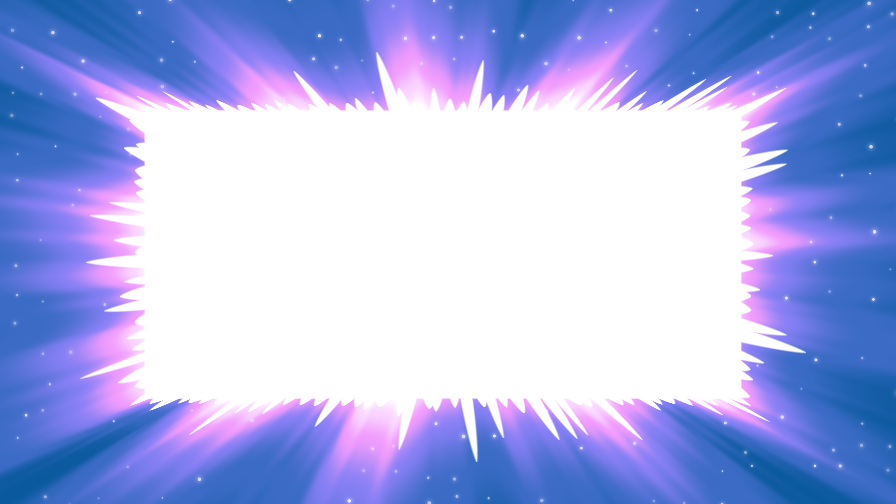
This background is drawn by a WebGL 1 fragment shader. Its source:

```glsl
precision highp float;

uniform vec2 u_resolution;

// Layout, in units of the canvas height
const vec2 CENTER = vec2(-0.010, -0.005);
const vec2 HALF_SIZE = vec2(0.592, 0.286);
const float PERIMETER = 4.0 * (0.592 + 0.286);
const float TAU = 6.28318;

// Rays, spikes and sparkles
const float LOBES = 12.0;
const float LOBE_SHIFT = 0.03;
const float LOBE_WARP = 0.07;
const float SPIKES = 132.0;
const float SPIKE_MIN = 0.018;
const float SPIKE_EXTRA = 0.125;
const float SPARKLE_CELL = 0.058;
const float SPARKLE_CHANCE = 0.45;

const vec3 DEEP_BLUE = vec3(0.04, 0.35, 0.62);
const vec3 BLUE = vec3(0.23, 0.42, 0.77);
const vec3 VIOLET = vec3(0.53, 0.50, 0.96);
const vec3 PINK = vec3(0.94, 0.61, 0.99);
const vec3 PALE_PINK = vec3(0.98, 0.83, 1.0);

float hash(float n) {
  return fract(sin(n * 12.9898 + 4.1) * 43758.5);
}

float hash2(vec2 p) {
  return fract(sin(dot(p, vec2(127.1, 311.7))) * 43758.5);
}

// Smooth noise that closes on itself after one lap of the frame
float ringNoise(float lap, float count) {
  float x = lap * count;
  float cell = floor(x);
  float f = x - cell;
  float a = hash(mod(cell, count) + count);
  float b = hash(mod(cell + 1.0, count) + count);
  return mix(a, b, f * f * (3.0 - 2.0 * f));
}

// Clockwise position on the frame, from the top left corner
float frameCoord(vec2 q) {
  vec2 b = HALF_SIZE;
  vec2 n = abs(q) / b;
  if (n.y >= n.x) {
    return q.y > 0.0 ? q.x + b.x : 3.0 * b.x + 2.0 * b.y - q.x;
  }
  return q.x > 0.0 ? 2.0 * b.x + b.y - q.y : 4.0 * b.x + 3.0 * b.y + q.y;
}

// White blades with random lengths around the frame
float spikeMask(float lap, float height, float pixel) {
  float x = lap * SPIKES;
  float mask = smoothstep(pixel, -pixel, height);
  for (int i = -1; i <= 1; i++) {
    float cell = floor(x) + float(i);
    float id = mod(cell, SPIKES);
    float middle = cell + 0.5 + 0.6 * (hash(id + 7.0) - 0.5);
    float size = SPIKE_MIN + SPIKE_EXTRA * pow(hash(id + 51.0), 3.0);
    float taper = pow(max(1.0 - max(height, 0.0) / size, 0.0), 0.7);
    float halfWidth = mix(0.32, 0.55, hash(id + 93.0)) * taper;
    float gap = (halfWidth - abs(x - middle)) * PERIMETER / SPIKES;
    mask = max(mask, smoothstep(-pixel, pixel, gap) * step(0.001, taper));
  }
  return mask;
}

// Small bright dots with a faint halo
float sparkles(vec2 p) {
  vec2 cell = floor(p / SPARKLE_CELL);
  vec2 jitter = vec2(hash2(cell + 3.0), hash2(cell + 19.0));
  float d = length(p - (cell + 0.2 + 0.6 * jitter) * SPARKLE_CELL);
  float radius = mix(0.0012, 0.0034, hash2(cell + 37.0));
  float dotLight = smoothstep(radius + 0.0012, radius - 0.0012, d);
  float halo = 0.35 * exp(-d * d / (radius * radius * 5.0));
  float shown = step(hash2(cell + 71.0), SPARKLE_CHANCE);
  return shown * mix(0.4, 1.0, jitter.x) * min(dotLight + halo, 1.0);
}

void main() {
  vec2 p = (gl_FragCoord.xy - 0.5 * u_resolution) / u_resolution.y - CENTER;
  float pixel = 1.0 / u_resolution.y;

  // Radial projection onto the frame
  vec2 ratio = abs(p) / HALF_SIZE;
  float scale = max(max(ratio.x, ratio.y), 0.001);
  float s = frameCoord(p / scale);
  float lap = s / PERIMETER;
  float height = length(p) * (1.0 - 1.0 / scale);
  float outside = max(height, 0.0);

  // Broad lobes broken up by fine streaks
  float warped = lap + (LOBE_WARP * sin(TAU * lap) - LOBE_SHIFT) / PERIMETER;
  float lobe = 0.5 + 0.5 * cos(TAU * LOBES * warped);
  float streak = 0.5 * ringNoise(lap, 44.0) + 0.3 * ringNoise(lap, 97.0)
               + 0.2 * ringNoise(lap, 230.0);
  float ray = clamp(0.55 * lobe + 0.9 * streak - 0.22, 0.0, 1.0);

  // Glow fading from the frame into blue
  float glow = exp(-outside / mix(0.09, 0.30, ray)) * mix(0.5, 1.08, ray);
  vec3 color = mix(DEEP_BLUE, BLUE, smoothstep(0.02, 0.24, glow + 0.12 * streak));
  color = mix(color, VIOLET, smoothstep(0.20, 0.50, glow));
  color = mix(color, PINK, smoothstep(0.46, 0.70, glow));
  color = mix(color, PALE_PINK, smoothstep(0.68, 0.86, glow));
  color = mix(color, vec3(1.0), smoothstep(0.84, 1.0, glow));

  color = mix(color, vec3(0.92, 0.90, 1.0), sparkles(p));
  color = mix(color, vec3(1.0), spikeMask(lap, height, pixel));
  gl_FragColor = vec4(color, 1.0);
}
```
